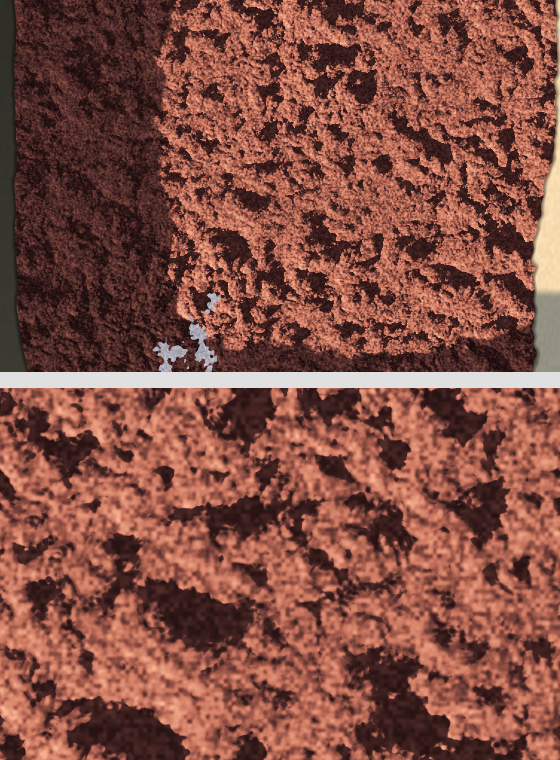
Top, the full canvas; bottom, a detail of the centre.
This texture is drawn by a Shadertoy shader. Its source:

```glsl
// Crumbly red-brown soil in a tray, raked by low sun, with shade along the left and bottom.

const vec3 SOIL_DARK  = vec3(0.17, 0.08, 0.08);
const vec3 SOIL_SHADE = vec3(0.34, 0.19, 0.18);
const vec3 SOIL_MID   = vec3(0.57, 0.31, 0.26);
const vec3 SOIL_LIT   = vec3(0.80, 0.47, 0.38);
const vec3 SOIL_GLINT = vec3(0.97, 0.70, 0.57);
const vec3 TRAY_LIT   = vec3(0.97, 0.86, 0.69);
const vec3 TRAY_SHADE = vec3(0.58, 0.57, 0.51);
const vec3 TRAY_DARK  = vec3(0.20, 0.20, 0.17);
const vec3 POWDER     = vec3(0.68, 0.67, 0.72);
const vec2 TO_SUN     = vec2(-0.8, -0.6);

vec2 hash2(vec2 p) {
    vec3 q = fract(p.xyx * vec3(0.1031, 0.1030, 0.0973));
    q += dot(q, q.yzx + 33.33);
    return fract((q.xx + q.yz) * q.zy);
}

// Gradient noise, roughly -0.7 to 0.7
float corner(vec2 cell, vec2 f, vec2 o) {
    return dot(hash2(cell + o) * 2.0 - 1.0, f - o);
}

float noise(vec2 p) {
    vec2 i = floor(p), f = p - i;
    vec2 u = f * f * (3.0 - 2.0 * f);
    float low  = mix(corner(i, f, vec2(0, 0)), corner(i, f, vec2(1, 0)), u.x);
    float high = mix(corner(i, f, vec2(0, 1)), corner(i, f, vec2(1, 1)), u.x);
    return mix(low, high, u.y);
}

// Value noise for single grains, -0.5 to 0.5
float grains(vec2 p) {
    vec2 i = floor(p), f = smoothstep(0.0, 1.0, p - i);
    float low  = mix(hash2(i).x, hash2(i + vec2(1, 0)).x, f.x);
    float high = mix(hash2(i + vec2(0, 1)).x, hash2(i + vec2(1, 1)).x, f.x);
    return mix(low, high, f.y) - 0.5;
}

// Billowed octaves: rounded lumps parted by sharp creases
float soilHeight(vec2 p) {
    mat2 turn = mat2(0.8, 0.6, -0.6, 0.8);
    vec2 q = p * 8.0 + 20.0;
    float h = 0.0, amp = 1.0;
    for (int i = 0; i < 5; i++) {
        h += amp * abs(noise(q));
        q = turn * q * 2.1 + 7.3;
        amp *= 0.54;
    }
    return h;
}

// Greatest rise above the sun ray on the way to the light
float castShadow(vec2 p, float h, float rough) {
    float rise = 0.0;
    for (int i = 1; i <= 8; i++) {
        float t = 0.007 * float(i);
        rise = max(rise, (soilHeight(p + TO_SUN * t) - h) * rough - 3.9 * t);
    }
    return smoothstep(0.0, 0.05, rise);
}

vec3 soilColour(float tone) {
    vec3 c = SOIL_DARK * (1.0 + 1.5 * clamp(tone, -0.35, 0.0));
    c = mix(c, SOIL_SHADE, clamp(tone * 3.0, 0.0, 1.0));
    c = mix(c, SOIL_MID, clamp(tone * 3.0 - 1.0, 0.0, 1.0));
    c = mix(c, SOIL_LIT, clamp(tone * 3.0 - 2.0, 0.0, 1.0));
    return mix(c, SOIL_GLINT, clamp((tone - 1.0) * 1.5, 0.0, 1.0));
}

float segment(vec2 p, vec2 a, vec2 b) {
    vec2 d = b - a;
    return length(p - a - d * clamp(dot(p - a, d) / dot(d, d), 0.0, 1.0));
}

float smoothMin(float a, float b, float k) {
    float m = max(k - abs(a - b), 0.0) / k;
    return min(a, b) - m * m * k * 0.25;
}

// Positive inside the sunlit area
float sunArea(vec2 p) {
    float wobble = 0.04 * noise(p * 6.0) + 0.025 * noise(p * 17.0);
    float left = p.x - 0.44 - 0.02 * sin(p.y * 9.0 - 1.0) * p.y;
    float bottom = p.y - 0.045 - 0.35 * (p.x - 0.95) * (p.x - 0.95);
    return smoothMin(left, bottom, 0.12) + wobble;
}

float powderMask(vec2 p) {
    float d = segment(p, vec2(0.57, 0.20), vec2(0.568, 0.17)) + 0.009;
    d = min(d, segment(p, vec2(0.53, 0.11), vec2(0.565, 0.0)));
    d = min(d, segment(p, vec2(0.43, 0.06), vec2(0.485, 0.05)));
    d = min(d, segment(p, vec2(0.44, 0.0), vec2(0.45, 0.01)) + 0.006);
    float ragged = 0.04 * noise(p * 32.0) + 0.035 * noise(p * 80.0);
    return smoothstep(-0.002, 0.004, 0.016 - d + ragged);
}

vec3 trayColour(vec2 p, float edge) {
    vec3 right = mix(TRAY_SHADE, TRAY_LIT, smoothstep(0.20, 0.23, p.y));
    vec3 left = TRAY_DARK * (1.15 - 0.25 * p.y);
    vec3 c = p.x > 0.75 ? right : left;
    c *= 1.0 + 0.06 * grains(p * vec2(140.0, 90.0));
    return c * mix(0.55, 1.0, smoothstep(0.0, 0.012, -edge));
}

void mainImage(out vec4 fragColor, in vec2 fragCoord) {
    vec2 p = fragCoord / iResolution.y;
    p.x += 0.753 - 0.5 * iResolution.x / iResolution.y;

    // Relief and light
    float h = soilHeight(p);
    float rough = clamp(1.05 + 0.9 * noise(p * 3.2 + 4.0) - 0.15 * p.y, 0.5, 1.4);
    float slope = (h - soilHeight(p + TO_SUN * 0.005)) * rough;
    float shadow = castShadow(p, h, rough);
    float grain = grains(p * 250.0) + 0.5 * grains(p * 130.0 + 31.0);

    // Soil in sun and in shade
    float sunTone = mix(0.80 + 5.0 * slope, 0.09, shadow) + grain * mix(0.75, 0.3, shadow);
    float shadeTone = 0.23 + 2.4 * slope - 0.18 * shadow + 0.42 * grain;
    float sun = smoothstep(-0.008, 0.008, sunArea(p) + 0.08 * (h - 0.38));
    vec3 colour = soilColour(mix(shadeTone, sunTone, sun));

    // White powder showing through
    colour = mix(colour, POWDER * (1.0 + 0.25 * grain), powderMask(p));

    // Ragged soil border against the tray
    float ragged = 0.02 * noise(p * 11.0) + 0.012 * noise(p * 34.0);
    float leftEdge = p.x - 0.04 - 0.035 * exp(-8.0 * p.y) + 0.5 * ragged;
    float rightEdge = 1.435 + 0.06 * smoothstep(0.3, 0.7, p.y) + ragged - p.x;
    float edge = min(leftEdge, rightEdge);
    colour = mix(trayColour(p, edge), colour, smoothstep(-0.002, 0.002, edge));

    fragColor = vec4(colour, 1.0);
}
```
